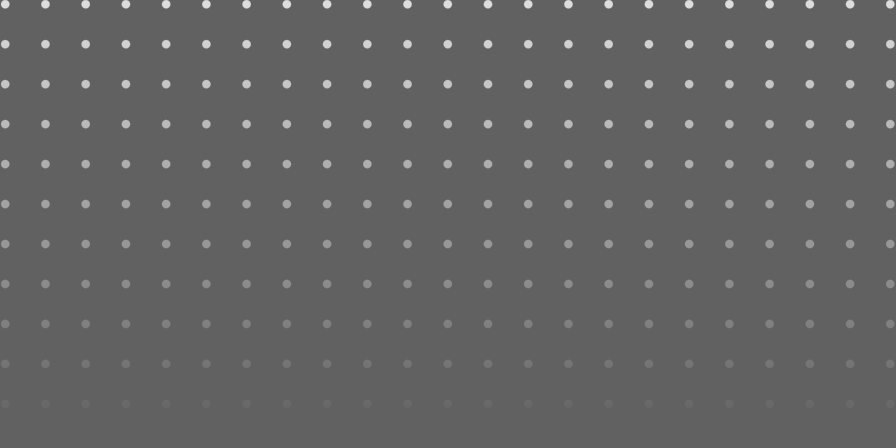
This pattern is drawn by a Shadertoy shader. Its source:

```glsl
// A regular lattice of small round dots on a flat grey ground.
// Each dot is a circle distance function in a repeated cell; the dots are
// pale at the top and fade evenly into the ground toward the bottom.

const vec3 GROUND = vec3(0.38);
const vec3 DOT_COLOR = vec3(0.87);

// Offset from the nearest lattice point, for a lattice through anchor.
vec2 latticeOffset(vec2 p, vec2 anchor, vec2 spacing) {
    return (fract((p - anchor) / spacing + 0.5) - 0.5) * spacing;
}

// Signed distance to a circle centred on zero.
float circleDistance(vec2 p, float radius) {
    return length(p) - radius;
}

// Coverage of a shape, smoothed over about one pixel.
float coverage(float dist, float pixel) {
    return clamp(0.5 - dist / pixel, 0.0, 1.0);
}

// Dot strength at a height: clear near the floor, full at the top.
float heightFade(float y, float floorY) {
    return clamp((y - floorY) / (1.0 - floorY), 0.0, 1.0);
}

void mainImage(out vec4 fragColor, in vec2 fragCoord) {
    // Canvas height is one unit.
    float pixel = 1.0 / iResolution.y;
    vec2 p = fragCoord * pixel;

    // Dot lattice, anchored on the top left dot.
    vec2 anchor = vec2(0.0117, 0.9905);
    vec2 spacing = vec2(0.0898, 0.0892);
    vec2 local = latticeOffset(p, anchor, spacing);
    float dot = coverage(circleDistance(local, 0.0095), pixel * 1.2);

    // Blend the dots over the ground.
    float strength = dot * heightFade(p.y, 0.04);
    fragColor = vec4(mix(GROUND, DOT_COLOR, strength), 1.0);
}
```
